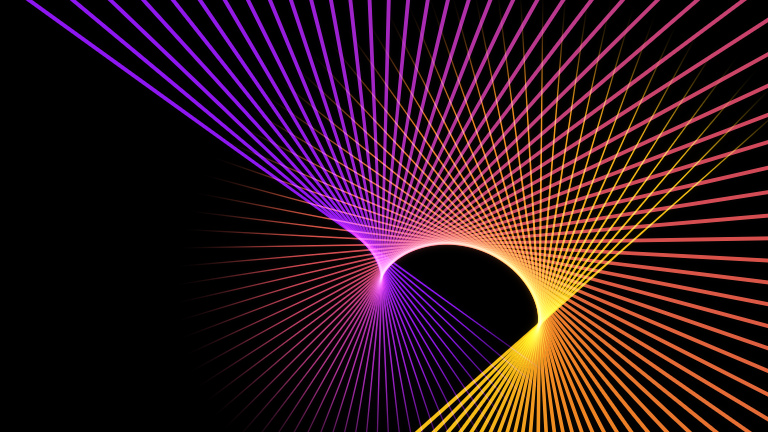
A Shadertoy shader for this background:

```glsl
// A fan of glowing lines on black, from violet through coral to gold.
// Each line turns evenly about a pivot that drifts right and down, so the
// lines crowd along a bright cycloid-like arch with a cusp at each end.

const float LINE_COUNT = 72.0;

// Hue of the fan at t, from its first line (0) to its last (1).
vec3 fanColor(float t) {
    vec3 violet = vec3(0.58, 0.09, 0.98);
    vec3 coral = vec3(0.87, 0.31, 0.32);
    vec3 amber = vec3(0.98, 0.54, 0.14);
    vec3 gold = vec3(1.0, 0.78, 0.08);
    vec3 c = mix(violet, coral, smoothstep(0.0, 0.54, t));
    c = mix(c, amber, smoothstep(0.46, 0.76, t));
    return mix(c, gold, smoothstep(0.74, 1.0, t));
}

// Pivot of the line at t, in units of the canvas height.
vec2 pivot(float t) {
    return vec2(0.773 + 0.574 * t, 0.491 - 0.060 * t - 0.093 * t * t);
}

// Light of one line: wide on its long side, thin and fading on its short side.
float lineLight(vec2 p, float t, float pixel) {
    float angle = 2.517 - 4.932 * t;
    vec2 dir = vec2(cos(angle), sin(angle));
    vec2 rel = p - pivot(t);
    float along = dot(rel, dir);
    float dist = abs(dir.x * rel.y - dir.y * rel.x);

    float halfWidth = mix(0.0014, 0.0045, smoothstep(-0.5, 0.6, along));
    float core = clamp(0.5 + (halfWidth - dist) / pixel, 0.0, 1.0);
    float halo = 0.07 * exp(-dist / 0.005);
    float fade = smoothstep(-0.66, -0.32, along);
    return min(core + halo, 1.0) * fade;
}

void mainImage(out vec4 fragColor, in vec2 fragCoord) {
    // Centre the 16:9 layout on canvases of other shapes.
    vec2 p = (fragCoord - 0.5 * iResolution.xy) / iResolution.y + vec2(0.8889, 0.5);
    float pixel = 1.0 / iResolution.y;

    // Screen blending turns the crowded crossings towards white.
    vec3 dark = vec3(1.0);
    for (float i = 0.0; i < LINE_COUNT; i++) {
        float t = i / (LINE_COUNT - 1.0);
        dark *= 1.0 - 0.96 * fanColor(t) * lineLight(p, t, pixel);
    }
    fragColor = vec4(1.0 - dark, 1.0);
}
```
